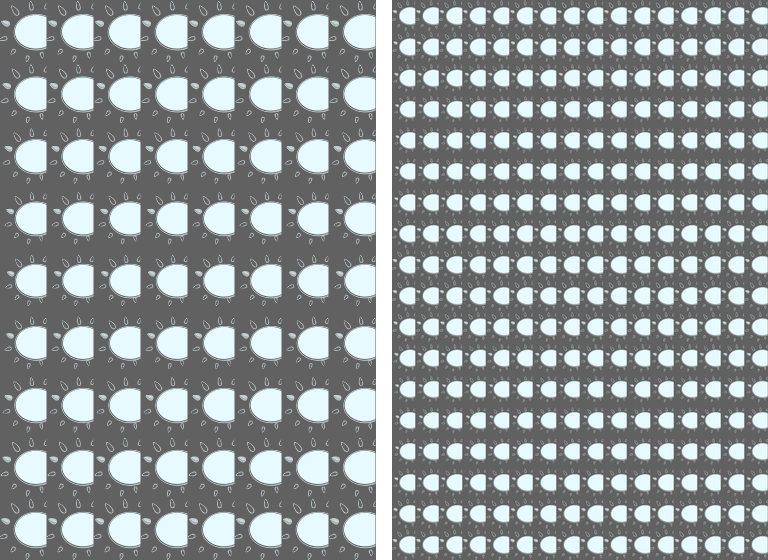
Left: one tile. Right: repeated 2 by 2.
A Shadertoy shader for this pattern:

```glsl
const vec2 REPEATS = vec2(8.0, 9.0);
const float CELL_HEIGHT = 1.323;   // in cell widths
const float LINE = 0.0055;         // half width of the strokes
const float TAU = 6.2831853;

const vec3 GROUND = vec3(0.38);
const vec3 PALE = vec3(0.90, 0.98, 1.00);
const vec3 STROKE = vec3(0.78, 0.84, 0.86);
const vec3 SHADE = vec3(0.64, 0.67, 0.67);

// Ray offset from the disc centre, half length, half width
const int RAY_COUNT = 8;
const int FILLED_RAY = 3;
const vec4 RAYS[RAY_COUNT] = vec4[RAY_COUNT](
    vec4(-0.095, -0.475, 0.078, 0.030),
    vec4(-0.390, -0.390, 0.100, 0.040),
    vec4( 0.185, -0.470, 0.055, 0.026),
    vec4(-0.560, -0.160, 0.075, 0.042),
    vec4(-0.600,  0.125, 0.068, 0.030),
    vec4(-0.425,  0.360, 0.052, 0.027),
    vec4(-0.165,  0.485, 0.052, 0.022),
    vec4( 0.100,  0.420, 0.052, 0.022));

float ellipse(vec2 p, vec2 radius) {
    vec2 q = p / radius;
    return 0.5 * (dot(q, q) - 1.0) / max(length(q / radius), 0.01);
}

float fill(float d, float px) {
    return clamp(0.5 - d / px, 0.0, 1.0);
}

float stroke(float d, float px) {
    return fill(abs(d) - LINE, px);
}

// Egg whose narrow end points along +x
float petal(vec2 p, vec2 radius) {
    float taper = 1.0 - 0.35 * clamp(p.x / radius.x, -1.0, 1.0);
    return ellipse(vec2(p.x, p.y / taper), radius);
}

vec3 drawDisc(vec3 color, vec2 p, float px) {
    float rim = ellipse(p - vec2(0.0, 0.005), vec2(0.455, 0.362));
    float lit = ellipse(p - vec2(-0.040, -0.008), vec2(0.455, 0.362));
    float face = ellipse(p - vec2(-0.010, -0.004), vec2(0.425, 0.340));
    color = mix(color, SHADE, fill(max(rim, -lit), px));
    color = mix(color, STROKE, stroke(rim, px));
    return mix(color, PALE, fill(face, px));
}

vec3 drawRay(vec3 color, vec2 p, vec4 ray, bool filled, float px) {
    vec2 outward = normalize(ray.xy * vec2(1.0, 1.4));
    vec2 q = p - ray.xy;
    q = vec2(dot(q, outward), dot(q, vec2(-outward.y, outward.x)));
    float d = petal(q, ray.zw);
    if (filled) {
        color = mix(color, SHADE, fill(d, px));
        float glint = petal(q - vec2(0.0, 0.3 * ray.w), ray.zw * vec2(0.85, 0.55));
        color = mix(color, STROKE, fill(glint, px));
    }
    return mix(color, STROKE, stroke(d, px));
}

void mainImage(out vec4 fragColor, in vec2 fragCoord) {
    // Cell coordinates with y pointing down
    vec2 grid = fragCoord / iResolution.xy * REPEATS;
    vec2 cell = fract(grid);
    vec2 p = vec2(cell.x, (1.0 - cell.y) * CELL_HEIGHT) - vec2(0.775, 0.68);
    float px = REPEATS.x / iResolution.x;

    // Rays spread towards the top and bottom rows, and the disc swells a little
    float row = floor(grid.y);
    float spread = 1.08 - 0.1 * cos(TAU * (row - 4.0) / REPEATS.y);
    float swell = mix(1.0, spread, 0.28);

    vec3 color = drawDisc(GROUND, p / swell, px / swell);
    for (int i = 0; i < RAY_COUNT; i++) {
        color = drawRay(color, p / spread, RAYS[i], i == FILLED_RAY, px / spread);
    }

    // Straight cut on the right side of every cell
    float cut = clamp((1.0 - cell.x) / px, 0.0, 1.0);
    fragColor = vec4(mix(GROUND, color, cut), 1.0);
}
```
